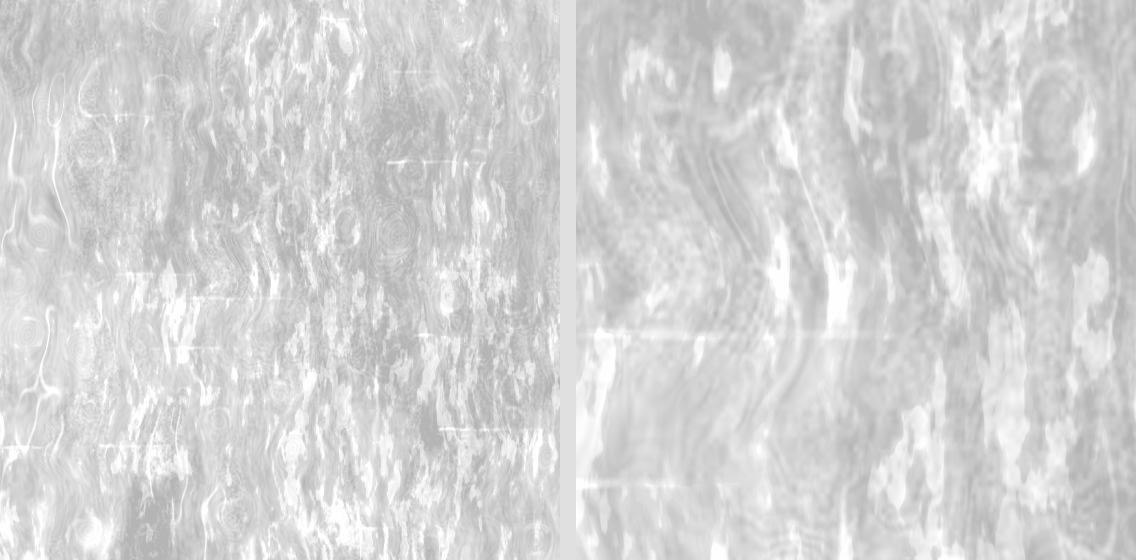
Left: the whole. Right: its middle third, enlarged.
Give the GLSL for this texture, as a Shadertoy shader.

```glsl
// Pale weathered wood bark: vertical grain, knots, bright veins, flakes and scratches.
#define BASE_TONE 0.822
#define BROAD_CONTRAST 0.21
#define FIBER_CONTRAST 0.19
#define FINE_CONTRAST 0.065
#define RING_CONTRAST 0.017
#define VEIN_LIGHT 0.17
#define FLAKE_LIGHT 0.11
#define DARK_DEPTH 0.045
#define KNOT_GRID 9.0
#define SCRATCHES 13

float hash(vec2 p) {
    vec3 q = fract(p.xyx * 0.1031);
    q += dot(q, q.yzx + 33.33);
    return fract((q.x + q.y) * q.z);
}

float noise(vec2 p) {
    vec2 cell = floor(p), f = fract(p);
    f = f * f * (3.0 - 2.0 * f);
    vec2 e = vec2(0.0, 1.0);
    return mix(mix(hash(cell), hash(cell + e.yx), f.x),
               mix(hash(cell + e.xy), hash(cell + e.yy), f.x), f.y);
}

float fbm(vec2 p) {
    float sum = 0.0, weight = 0.533;
    for (int i = 0; i < 4; i++) {
        sum += weight * noise(p);
        p = p * 2.03 + vec2(17.3, 9.1);
        weight *= 0.5;
    }
    return sum;
}

// Cellular knots: xy bends the grain around them, z is a bright broken rim,
// w is the dark whorl inside.
vec4 knots(vec2 p) {
    vec4 result = vec4(0.0);
    vec2 home = floor(p * KNOT_GRID);
    for (int y = -1; y <= 1; y++)
    for (int x = -1; x <= 1; x++) {
        vec2 cell = home + vec2(x, y);
        vec2 jitter = vec2(hash(cell + 5.0), hash(cell + 71.0));
        vec2 d = p - (cell + 0.2 + 0.6 * jitter) / KNOT_GRID;
        d += 0.012 * (vec2(noise(p * 32.0), noise(p * 32.0 + 60.0)) - 0.5);
        float radius = mix(0.016, 0.036, hash(cell + 133.0));
        float present = step(0.4, hash(cell + 211.0));
        float r = length(d * vec2(1.0, 0.85));
        float falloff = present * exp(-r * r / (radius * radius));
        result.xy -= 0.75 * d * falloff;
        float rim = exp(-pow((r - 0.75 * radius) / 0.004, 2.0));
        result.z += present * rim * smoothstep(0.5, 0.85, noise(d * 60.0 + cell * 7.0));
        result.w += falloff * sin(r * 900.0 + 12.0 * noise(p * 25.0));
    }
    return result;
}

// Thin curved ridges that break into separate strokes.
float veins(vec2 q, vec2 scale, float seed) {
    float ridge = abs(noise(q * scale + seed) - 0.5);
    float stroke = smoothstep(0.48, 0.8, noise(q * vec2(17.0, 10.0) + seed * 3.1));
    return smoothstep(0.075, 0.0, ridge) * stroke;
}

// Horizontal scratches with pale drips below: x is line, y is drip area.
vec2 scratches(vec2 p) {
    vec2 result = vec2(0.0);
    for (int i = 0; i < SCRATCHES; i++) {
        float id = float(i);
        vec2 center = vec2(hash(vec2(id, 3.0)), hash(vec2(id, 47.0)));
        float halfLength = mix(0.03, 0.16, pow(hash(vec2(id, 91.0)), 2.0));
        vec2 d = p - center;
        d.y += 0.004 * (noise(vec2(p.x * 30.0, id)) - 0.5);
        float span = smoothstep(halfLength, halfLength - 0.008, abs(d.x));
        float fade = mix(0.2, 1.0, smoothstep(halfLength, -halfLength, d.x));
        float worn = noise(vec2(p.x * 60.0, id * 7.0));
        result.x += span * fade * worn * smoothstep(0.0045, 0.0006, abs(d.y));
        float below = smoothstep(0.002, -0.002, d.y) * exp(min(d.y, 0.0) * 28.0);
        result.y = max(result.y, span * below);
    }
    return result;
}

void mainImage(out vec4 fragColor, in vec2 fragCoord) {
    vec2 p = fragCoord / iResolution.y;

    // Grain coordinates: wavy, and bulging around the knots
    vec4 knot = knots(p);
    vec2 q = p + knot.xy;
    q.x += 0.035 * (noise(p * vec2(8.0, 10.0)) - 0.5) + 0.012 * (noise(p * vec2(24.0, 22.0)) - 0.5);
    q.y += 0.03 * (noise(p * 9.0 + 40.0) - 0.5);

    // Base tone with layered fibres
    float broad = fbm(q * vec2(7.0, 3.0) + 11.0);
    float fiber = fbm(q * vec2(50.0, 13.0) + 23.0);
    float fine = noise(q * vec2(210.0, 60.0)) - 0.5;
    float tone = BASE_TONE + BROAD_CONTRAST * (broad - 0.5)
        + FIBER_CONTRAST * (fiber - 0.5) + FINE_CONTRAST * fine;

    // Dark patches, contour rings and speckle gathered in spots
    float dark = smoothstep(0.52, 0.64, fbm(q * vec2(7.0, 3.0) + 61.0));
    float rings = sin(95.0 * fbm(q * vec2(13.0, 7.0) + 83.0));
    float grainy = smoothstep(0.5, 0.7, fbm(q * vec2(19.0, 8.0) + 37.0));
    float speckle = noise(p * vec2(300.0, 240.0)) - 0.5;
    tone -= DARK_DEPTH * dark;
    tone += RING_CONTRAST * (rings * (0.6 + 0.6 * dark) + 0.8 * knot.w);
    tone += 0.09 * speckle * max(grainy, 0.6 * dark);

    // Veins gather at the lower left, flakes at the right
    float veinZone = smoothstep(1.2, 0.4, p.x + 0.6 * p.y);
    float vein = veins(q, vec2(23.0, 8.0), 7.0) + 0.8 * veins(q, vec2(37.0, 11.0), 29.0);
    tone += VEIN_LIGHT * vein * mix(0.25, 1.0, veinZone) + 0.09 * knot.z;

    // Small ragged flakes in clusters, and the drips under scratches
    vec2 scratch = scratches(p);
    vec2 flakePoint = mix(p, q, 0.5);
    float cover = fbm(p * vec2(7.0, 3.5) + 101.0) - 0.5;
    float flake = fbm(flakePoint * vec2(80.0, 24.0) + 131.0) + 0.65 * cover
        + 0.07 * smoothstep(0.2, 0.7, p.x) - 0.04 + 0.10 * scratch.y;
    flake += 0.16 * (noise(p * vec2(240.0, 110.0)) - 0.5);
    tone += 0.03 * smoothstep(0.53, 0.59, flake);
    tone += FLAKE_LIGHT * smoothstep(0.63, 0.75, flake);
    tone += 0.18 * scratch.x;

    fragColor = vec4(vec3(clamp(tone, 0.71, 0.995)), 1.0);
}
```
